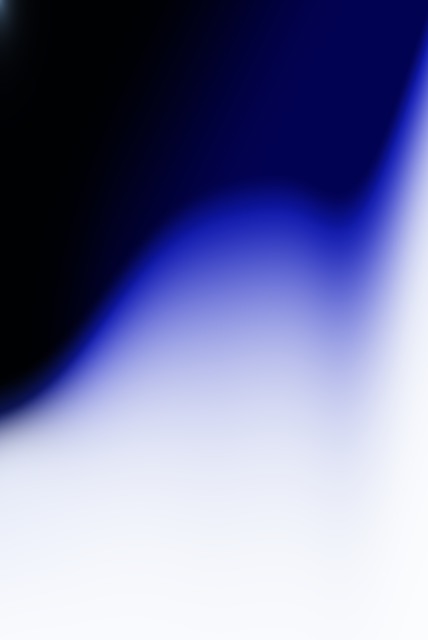
Reproduce this background procedurally as a Shadertoy shader.

```glsl
// A soft wave of light: black and navy above, a blue rim, then a fade to white.
// One height curve gives the rim; the depth below it drives the fall-off of
// the colour, which is tighter on the left and broader on the right.

// Height of the rim: a rising S, a shallow dip, then a steep climb at the right.
float rimHeight(float x) {
    float rise = 0.33 + 0.36 / (1.0 + exp((0.25 - x) / 0.1));
    float dip = 0.041 * exp(-pow(abs(x - 0.8) / 0.09, 2.0));
    float climb = 0.06 * log(1.0 + exp((x - 0.875) / 0.03));
    return rise - dip + climb;
}

// Dark upper field: black at the left, navy along a slanted front.
vec3 nightColor(vec2 uv) {
    float front = uv.x + 0.75 * (1.0 - uv.y) - 0.566;
    float navy = smoothstep(-0.25, 0.25, front) * smoothstep(0.05, 0.28, uv.x);
    vec3 night = mix(vec3(0.0, 0.004, 0.012), vec3(0.008, 0.006, 0.32), navy);

    // Faint pale light in the upper left corner
    float corner = exp(-length((uv - vec2(0.0, 1.0)) / vec2(0.022, 0.035)));
    return night + vec3(0.3, 0.4, 0.5) * corner;
}

// Lit lower field: white minus a blue core and a long pale tail.
vec3 glowColor(float x, float depth) {
    float spread = smoothstep(0.0, 0.55, x);
    float scale = mix(0.22, 1.0, spread) - 0.15 * smoothstep(0.9, 1.0, x);
    float d = max(depth, 0.0);
    float u = d / scale;

    float core = exp(-pow(u / 0.18, 1.4));
    float blueLoss = exp(-u / 0.13);
    float tail = 0.1 * exp(-pow(d / mix(0.25, 0.45, spread), 2.0));

    // The rim turns from grey at the left edge to saturated blue
    float saturation = smoothstep(0.0, 0.25, x);
    vec3 absorbed = vec3(0.83, 0.815, 0.0) * core;
    absorbed.b = mix(0.6 * core, 0.33 * blueLoss, saturation);
    return vec3(0.985, 0.99, 0.995) - absorbed - vec3(1.0, 0.85, 0.25) * tail;
}

void mainImage(out vec4 fragColor, in vec2 fragCoord) {
    vec2 uv = fragCoord / iResolution.xy;
    float depth = rimHeight(uv.x) - uv.y;

    // Blend the two fields across the rim
    float lit = smoothstep(-0.055, 0.02, depth);
    vec3 color = mix(nightColor(uv), glowColor(uv.x, depth), lit);
    fragColor = vec4(clamp(color, 0.0, 1.0), 1.0);
}
```
